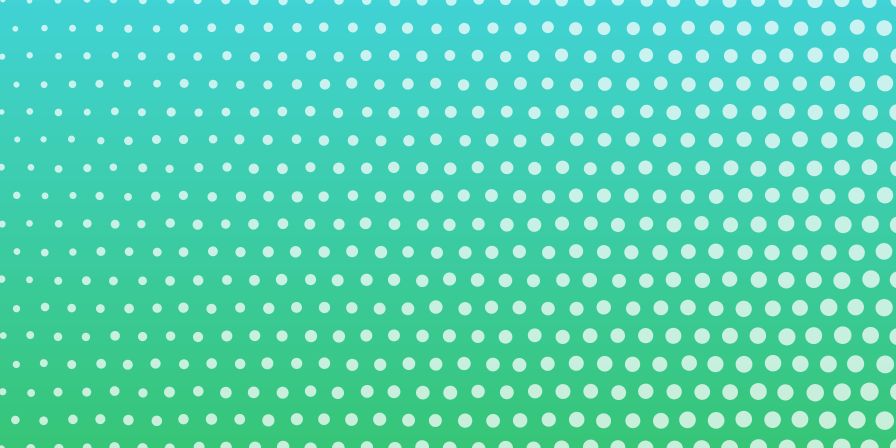
Give the GLSL for this pattern, as a Shadertoy shader.

```glsl
// Staggered halftone dots over a vertical turquoise-to-green gradient.
// Each lattice cell holds one translucent disc; its radius grows rightward
// and slightly downward, with a small hashed wobble in place and size.

const float ROWS = 16.0;               // row pitches per canvas height
const float FIRST_COLUMN = 0.083;      // left offset of even rows, in cells
const float STAGGER = 0.5;             // shift of odd rows, in cells
const float RADIUS_LEFT = 0.115;       // radii in cells
const float RADIUS_GAIN = 0.185;
const float GROWTH_POWER = 0.8;
const float RADIUS_SLOPE = 0.05;       // extra size from top to bottom
const float PLACE_WOBBLE = 0.035;
const float SIZE_WOBBLE = 0.012;
const float DOT_OPACITY = 0.72;
const vec3 TOP_COLOUR = vec3(0.253, 0.826, 0.835);
const vec3 BOTTOM_COLOUR = vec3(0.214, 0.773, 0.465);
const vec3 DOT_COLOUR = vec3(1.0);

// Three signed values per cell, each from -1 to 1.
vec3 cellHash(vec2 cell) {
    vec3 phase = vec3(dot(cell, vec2(12.99, 78.23)),
                      dot(cell, vec2(39.35, 11.14)),
                      dot(cell, vec2(73.16, 52.24)));
    return 2.0 * fract(sin(phase) * 4375.85) - 1.0;
}

float dotRadius(vec2 uv) {
    float growth = pow(clamp(uv.x, 0.0, 1.0), GROWTH_POWER);
    return RADIUS_LEFT + RADIUS_GAIN * growth + RADIUS_SLOPE * (0.5 - uv.y);
}

float dotCoverage(vec2 p, vec2 gridSize, float pixel) {
    // Nearest lattice point on the staggered grid
    float row = floor(p.y + 0.5);
    float shift = FIRST_COLUMN + STAGGER * mod(row, 2.0);
    float column = floor(p.x - shift + 0.5);
    vec2 centre = vec2(column + shift, row);

    // Individual wobble, then the antialiased disc
    vec3 wobble = cellHash(vec2(column, row));
    float radius = dotRadius(centre / gridSize) + SIZE_WOBBLE * wobble.z;
    float edge = length(p - centre - PLACE_WOBBLE * wobble.xy) - radius;
    return clamp(0.5 - edge / pixel, 0.0, 1.0);
}

void mainImage(out vec4 fragColor, in vec2 fragCoord) {
    vec2 uv = fragCoord / iResolution.xy;
    float pixel = ROWS / iResolution.y;
    vec2 gridSize = iResolution.xy * pixel;

    vec3 colour = mix(BOTTOM_COLOUR, TOP_COLOUR, uv.y);
    float coverage = dotCoverage(fragCoord * pixel, gridSize, pixel);
    colour = mix(colour, DOT_COLOUR, DOT_OPACITY * coverage);
    fragColor = vec4(colour, 1.0);
}
```
